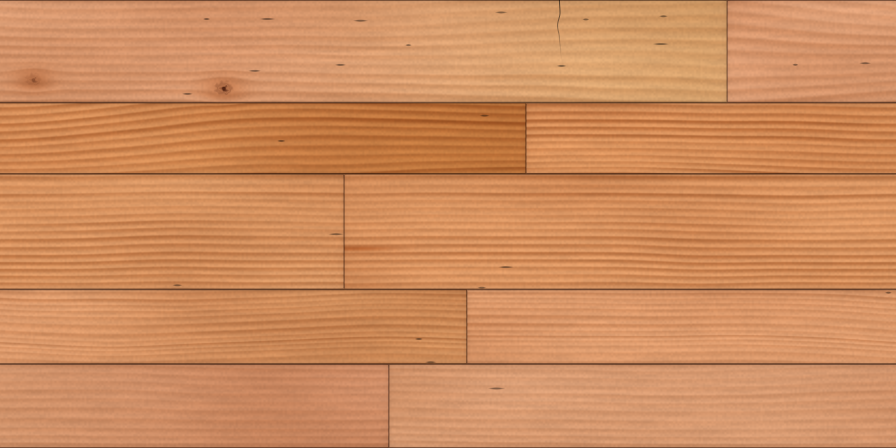
This texture is drawn by a WebGL 1 fragment shader. Its source:

```glsl
precision highp float;
uniform vec2 u_resolution;

// Layout, in canvas heights (the canvas is 2 wide and 1 high)
const vec2 CANVAS = vec2(2.0, 1.0);
const float SEAM_1 = 0.1875;
const float SEAM_2 = 0.354;
const float SEAM_3 = 0.612;
const float SEAM_4 = 0.771;
const float SEAM_HALF_WIDTH = 0.0018;
const float JOINT_HALF_WIDTH = 0.0012;
const float SHADE_REACH = 0.005;

// Wear: knots are x, y, radius
const vec3 KNOT_DARK = vec3(0.5, 0.803, 0.017);
const vec3 KNOT_PALE = vec3(0.075, 0.822, 0.015);
const vec2 CRACK = vec2(1.25, 0.85);
const vec2 STREAK = vec2(0.79, 0.445);
const vec2 FLECK_CELL = vec2(0.17, 0.055);

// Tints multiply the wood colour
const vec3 LATEWOOD = vec3(0.80, 0.68, 0.55);
const vec3 SEAM_TINT = vec3(0.50, 0.46, 0.44);
const vec3 KNOT_TINT = vec3(0.42, 0.30, 0.24);
const vec3 HALO_TINT = vec3(0.86, 0.72, 0.58);

struct Row {
  float low, high, joint;
  vec3 startColor, endColor;
  float grain, density, wave;
};

Row rowAt(float y) {
  if (y < SEAM_1) return Row(0.0, SEAM_1, 0.868,
    vec3(0.85, 0.61, 0.45), vec3(0.81, 0.55, 0.40), 0.28, 55.0, 0.02);
  if (y < SEAM_2) return Row(SEAM_1, SEAM_2, 1.042,
    vec3(0.88, 0.62, 0.44), vec3(0.82, 0.56, 0.36), 0.55, 66.0, 0.03);
  if (y < SEAM_3) return Row(SEAM_2, SEAM_3, 0.768,
    vec3(0.86, 0.59, 0.39), vec3(0.87, 0.61, 0.41), 0.75, 60.0, 0.02);
  if (y < SEAM_4) return Row(SEAM_3, SEAM_4, 1.174,
    vec3(0.86, 0.58, 0.37), vec3(0.77, 0.48, 0.25), 0.85, 58.0, 0.07);
  return Row(SEAM_4, 1.0, 1.623,
    vec3(0.87, 0.62, 0.46), vec3(0.85, 0.64, 0.43), 0.38, 40.0, 0.06);
}

float hash(vec2 p) {
  vec3 q = fract(p.xyx * 0.1031);
  q += dot(q, q.yzx + 33.33);
  return fract((q.x + q.y) * q.z);
}

float noise(vec2 p) {
  vec2 i = floor(p), f = fract(p);
  f = f * f * (3.0 - 2.0 * f);
  return mix(mix(hash(i), hash(i + vec2(1, 0)), f.x),
             mix(hash(i + vec2(0, 1)), hash(i + vec2(1, 1)), f.x), f.y);
}

// Smoothed coverage of a line at distance d
float line(float d, float halfWidth, float px) {
  return clamp((halfWidth - d) / px + 0.5, 0.0, 1.0);
}

// Growth rings cut lengthwise: slow rise, quicker fall
float rings(vec2 p, Row row, float seed) {
  float bend = row.wave * (noise(vec2(p.x * 1.6 + seed, p.y * 4.0)) - 0.5);
  bend += 0.006 * noise(vec2(p.x * 5.0, p.y * 9.0 + seed));
  float phase = (p.y + bend) * row.density;
  phase += 1.2 * noise(vec2(phase * 0.35, seed));
  float f = fract(phase);
  float strength = 0.45 + 0.55 * hash(vec2(floor(phase), seed));
  return strength * smoothstep(0.05, 0.7, f) * (1.0 - smoothstep(0.7, 1.0, f));
}

// Short dark dashes, at most one in each cell
float flecks(vec2 p, float chance) {
  vec2 cell = floor(p / FLECK_CELL);
  vec2 center = 0.25 + 0.5 * vec2(hash(cell + 3.0), hash(cell + 17.0));
  vec2 d = (fract(p / FLECK_CELL) - center) * FLECK_CELL;
  float size = 0.005 + 0.013 * hash(cell + 29.0);
  float shape = length(d / vec2(size, 0.0028));
  return step(hash(cell + 41.0), chance) * (1.0 - smoothstep(0.3, 1.2, shape));
}

void main() {
  vec2 p = gl_FragCoord.xy / u_resolution * CANVAS;
  float px = 1.0 / u_resolution.y;
  Row row = rowAt(p.y);
  float seed = row.low * 91.0 + 7.0;
  float along = mod(p.x - row.joint, CANVAS.x);
  vec2 wood = vec2(along, p.y);

  // Knots push the grain apart
  float core = 0.0, halo = 0.0;
  for (int i = 0; i < 2; i++) {
    vec3 knot = i == 0 ? KNOT_DARK : KNOT_PALE;
    vec2 d = (p - knot.xy) / knot.z;
    float spread = exp(-dot(d * vec2(0.35, 0.6), d * vec2(0.35, 0.6)));
    wood.y -= 0.75 * d.y * knot.z * spread;
    float r = length(d * vec2(0.8, 1.0)) + 0.4 * noise(d * 3.0);
    float ring = 0.25 * smoothstep(0.5, 0.9, r) * (1.0 - smoothstep(0.9, 1.3, r));
    core += (i == 0 ? 1.0 : 0.45) * (1.0 - smoothstep(0.2, 0.8, r) + ring);
    halo += spread;
  }

  // Board colour, with broad blotches
  vec3 color = mix(row.startColor, row.endColor, smoothstep(0.8, 1.95, along));
  float blotch = noise(vec2(along * 3.5, p.y * 8.0) + seed) - 0.5;
  color *= 1.0 + blotch * vec3(0.07, 0.11, 0.15);

  // Grain, fibres and pores
  float patchy = 0.6 + 0.7 * noise(vec2(along * 2.5 + seed, p.y * 18.0));
  float fade = 1.0 - smoothstep(0.35, 0.9, row.density * px);
  color *= mix(vec3(1), LATEWOOD, rings(wood, row, seed) * row.grain * patchy * fade);
  float fibre = noise(wood * vec2(14.0, 150.0) + seed) - 0.5;
  float pore = noise(p * 210.0 + seed) - 0.5;
  color *= 1.0 + 0.06 * fibre + 0.05 * pore;

  // Knots, flecks, crack and streak
  color *= mix(vec3(1), HALO_TINT, min(halo, 1.0) * 0.7);
  color *= mix(vec3(1), KNOT_TINT, min(core, 1.0));
  float topRow = step(SEAM_4, p.y);
  color *= 1.0 - 0.38 * flecks(p, mix(0.06, 0.24, topRow));
  float crackX = CRACK.x + 0.014 * (noise(vec2(p.y * 35.0, 5.0)) - 0.5);
  float crack = line(abs(p.x - crackX), 0.0012, px) * smoothstep(CRACK.y, 1.0, p.y);
  color *= 1.0 - 0.55 * crack;
  vec2 streak = (p - STREAK) / vec2(0.09, 0.006);
  color *= mix(vec3(1), HALO_TINT, exp(-dot(streak, streak)) * step(row.joint, p.x));

  // Seams between rows and butt joints
  float seam = min(p.y - row.low, row.high - p.y);
  float joint = min(along, CANVAS.x - along);
  float gap = max(line(seam, SEAM_HALF_WIDTH, px), line(joint, JOINT_HALF_WIDTH, px));
  float shade = 0.28 * exp(-seam / SHADE_REACH) + 0.14 * exp(-joint / SHADE_REACH);
  color *= mix(vec3(1), SEAM_TINT, min(0.8 * gap + shade, 1.0));

  gl_FragColor = vec4(color, 1.0);
}
```
